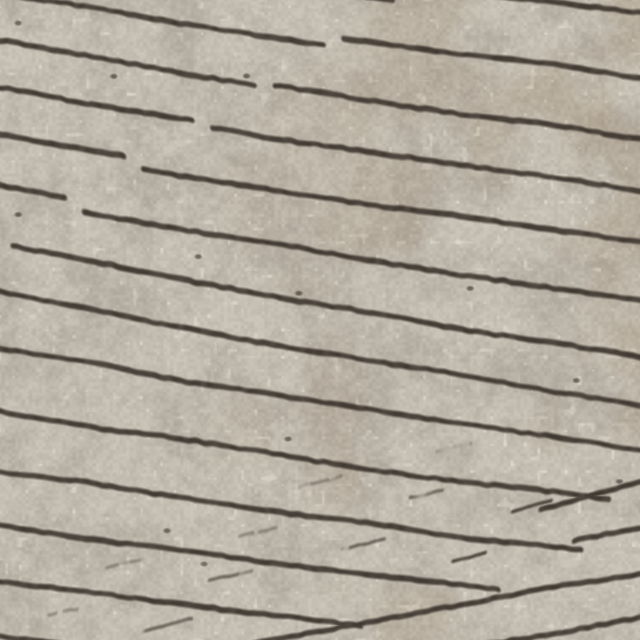
Write a WebGL 2 fragment shader that draws this texture.

```glsl
#version 300 es
precision highp float;
// Engraved ink hatching on warm grey paper: broken, gently falling strokes,
// a rising family that meets them at the lower right, and faint short dashes.
// Strokes are distances to wavering curves; paper is layered value noise.
#define SPACING 0.085
#define HALF_WIDTH 0.0044
#define SOFTNESS 0.0032
#define WANDER 0.006
#define ROUGHNESS 0.0028
#define GAP 0.033
#define STAIN 0.5
#define GRAIN 0.06

uniform vec2 u_resolution;
out vec4 outColor;

const vec3 PAPER_LIGHT = vec3(0.775, 0.752, 0.706);
const vec3 PAPER_DARK = vec3(0.71, 0.68, 0.635);
const vec3 STAIN_COLOR = vec3(0.66, 0.60, 0.52);
const vec3 INK = vec3(0.25, 0.22, 0.19);

float hash(vec2 p) {
    vec3 q = fract(p.xyx * vec3(0.1031, 0.1030, 0.0973));
    q += dot(q, q.yzx + 33.33);
    return fract((q.x + q.y) * q.z);
}

float noise(vec2 p) {
    vec2 i = floor(p), f = fract(p);
    f = f * f * (3.0 - 2.0 * f);
    vec2 e = vec2(0.0, 1.0);
    return mix(mix(hash(i), hash(i + e.yx), f.x),
               mix(hash(i + e.xy), hash(i + e.yy), f.x), f.y);
}

float fbm(vec2 p) {
    float sum = 0.0, amp = 0.5;
    for (int i = 0; i < 4; i++) {
        sum += amp * noise(p);
        p = p * 2.1 + 17.3;
        amp *= 0.5;
    }
    return sum / 0.9375;
}

// Slow drift plus fine tremor of a pen stroke
float waver(float x, float seed) {
    return WANDER * (noise(vec2(x * 7.0, seed * 9.1)) - 0.5)
         + ROUGHNESS * (noise(vec2(x * 75.0, seed * 5.3)) - 0.5);
}

// Coverage of a stroke of height y between x0 and x1
float stroke(vec2 p, float y, float x0, float x1, float width) {
    float beyond = max(max(x0 - p.x, p.x - x1), 0.0);
    float d = length(vec2(beyond, p.y - y));
    return 1.0 - smoothstep(width - SOFTNESS, width + SOFTNESS, d);
}

// Falling row k: uneven spacing at each side, slight sag between
float rowHeight(float k, float x) {
    float dip = (k - 6.3) / 1.8;
    float left = -0.027 + SPACING * k - 0.028 * exp(-dip * dip);
    float right = 0.12 + SPACING * k + 0.009 * cos((k - 3.2) * 0.524)
                + 0.0078 * cos((k - 1.0) * 1.571) - 0.0055 * max(k - 7.0, 0.0);
    return mix(left, right, x) + 0.006 * sin(3.14 * x);
}

float fallingStrokes(vec2 p) {
    float ink = 0.0;
    for (float k = -1.0; k < 13.0; k++) {
        float y = rowHeight(k, p.x) + waver(p.x, k + 2.0);
        float width = HALF_WIDTH * (0.85 + 0.3 * noise(vec2(p.x * 24.0, k * 3.7)));
        float start = 0.539 - 0.103 * k + 0.015 * (hash(vec2(k + 3.0, 4.0)) - 0.5);
        float over = max(k - 8.0, 0.0);
        float end = k < 7.5 ? 1.1 : 0.95 - 0.043 * over * over;
        ink = max(ink, stroke(p, y, start, end, width));
        // Left part of a broken row, offset across the gap
        float shift = max(0.0156 - 0.0104 * k, -0.017);
        if (k < 4.5) ink = max(ink, stroke(p, y + shift, -0.1, start - GAP, width));
    }
    return ink;
}

float risingStrokes(vec2 p) {
    float ink = 0.0;
    for (float j = 0.0; j < 4.0; j++) {
        float y = 0.755 + 0.07 * j + (1.0 - p.x) * (0.17 + 0.09 * exp(-j));
        float start = j < 1.5 ? 0.846 + 0.052 * j : 0.0;
        ink = max(ink, stroke(p, y + waver(p.x, j + 31.0), start, 1.1, HALF_WIDTH));
    }
    return ink;
}

// Staggered lattice of dashes, darker towards the right
float dashes(vec2 p) {
    float ink = 0.0;
    for (float r = -1.0; r < 4.0; r++) {
        float pair = floor(r / 2.0), odd = mod(r, 2.0);
        for (float n = 0.0; n < 3.0 - abs(pair); n++) {
            vec2 c = vec2(0.501 - 0.306 * pair - 0.098 * odd, 0.751 + 0.129 * pair + 0.078 * odd)
                   + n * vec2(0.165, 0.02);
            if (c.x > 0.85) break;
            float halfLength = 0.022 + 0.016 * hash(vec2(r + 5.0, n + 2.0));
            float y = c.y - 0.24 * (p.x - c.x) + waver(p.x, r + n * 7.0 + 50.0);
            float worn = smoothstep(0.15, 0.55, noise(vec2(p.x * 85.0, r + n * 3.0 + 8.0)) + 0.2 * n);
            ink = max(ink, stroke(p, y, c.x - halfLength, c.x + halfLength, 0.0028) * worn * (0.4 + 0.27 * n));
        }
    }
    return ink;
}

// Sparse ink flecks, one candidate per cell
float flecks(vec2 p) {
    vec2 cell = floor(p * 14.0);
    vec2 c = 0.25 + 0.5 * vec2(hash(cell + 3.0), hash(cell + 71.0));
    float d = length((fract(p * 14.0) - c) * vec2(0.7, 1.0));
    return step(0.96, hash(cell + 140.0)) * (1.0 - smoothstep(0.02, 0.08, d));
}

void main() {
    vec2 p = gl_FragCoord.xy / u_resolution;
    p.y = 1.0 - p.y;
    // Mottled paper with fibres, stains and pale grain
    float mottle = 0.55 * fbm(p * 14.0) + 0.45 * fbm(p * 48.0 + 9.0);
    vec3 color = mix(PAPER_DARK, PAPER_LIGHT, smoothstep(0.25, 0.65, mottle));
    float stain = smoothstep(0.5, 0.8, fbm(p * 6.0 + 40.0)) * smoothstep(0.1, 0.95, p.x);
    color = mix(color, STAIN_COLOR, STAIN * stain);
    color += GRAIN * (noise(p * 190.0) - 0.5);
    color += 0.07 * smoothstep(0.8, 1.0, noise(p * 95.0 + 23.0));
    // Ink layers with slightly uneven density
    float ink = max(max(fallingStrokes(p), risingStrokes(p)), max(dashes(p), 0.7 * flecks(p)));
    ink *= 0.86 + 0.14 * noise(p * 110.0);
    outColor = vec4(mix(color, INK, ink), 1.0);
}
```
